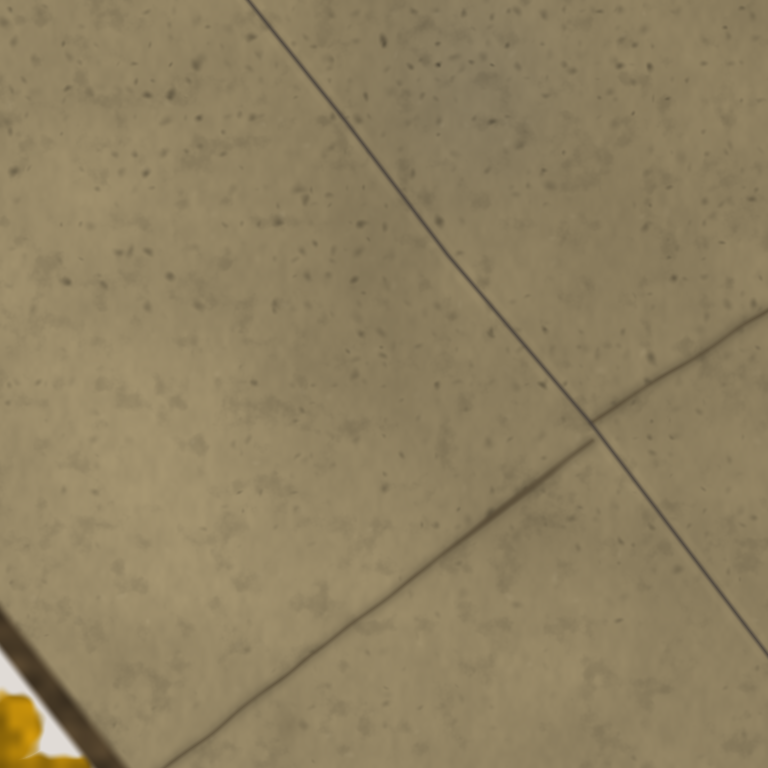
Give the GLSL for this texture, as a WebGL 2 fragment shader.

```glsl
#version 300 es
precision highp float;
// Speckled concrete slabs with crossing seams and a dark edge over a yellow corner.

#define SEAM_WIDTH 0.0036
#define SEAM_BLUR 0.0036
#define SPECK_STRENGTH 0.25
#define GRAIN_STRENGTH 0.022
#define CLOUD_STRENGTH 0.12
#define MOTTLE_STRENGTH 0.08

uniform vec2 u_resolution;
out vec4 fragColor;

const vec3 STONE_LIGHT = vec3(0.618, 0.557, 0.420);
const vec3 STONE_DARK = vec3(0.526, 0.472, 0.353);
const vec3 SEAM_GREY = vec3(0.27, 0.245, 0.225);
const vec3 SEAM_BROWN = vec3(0.33, 0.28, 0.20);
const vec3 RIM_BROWN = vec3(0.28, 0.225, 0.15);
const vec3 WHITE_PAINT = vec3(0.88, 0.86, 0.84);
const vec3 YELLOW_PAINT = vec3(0.70, 0.51, 0.04);

float hash(vec2 p) {
  return fract(sin(dot(p, vec2(127.1, 311.7))) * 43758.5453);
}

float noise(vec2 p) {
  vec2 i = floor(p), f = fract(p);
  f = f * f * (3.0 - 2.0 * f);
  return mix(mix(hash(i), hash(i + vec2(1, 0)), f.x),
             mix(hash(i + vec2(0, 1)), hash(i + vec2(1, 1)), f.x), f.y);
}

float fbm(vec2 p) {
  float sum = 0.0, amp = 0.5;
  for (int i = 0; i < 4; i++) {
    sum += amp * noise(p);
    p = mat2(1.6, 1.2, -1.2, 1.6) * p + 7.3;
    amp *= 0.5;
  }
  return sum;
}

float segmentDistance(vec2 p, vec2 a, vec2 b) {
  vec2 ab = b - a;
  return length(p - a - ab * clamp(dot(p - a, ab) / dot(ab, ab), 0.0, 1.0));
}

// Signed distance to a line, positive on the left of a to b.
float lineSide(vec2 p, vec2 a, vec2 b) {
  vec2 d = normalize(b - a);
  return dot(p - a, vec2(-d.y, d.x));
}

float glow(vec2 p, vec2 centre, vec2 size) {
  vec2 q = (p - centre) / size;
  return exp(-dot(q, q));
}

// One soft, rotated pit per occupied grid cell, mostly faint.
float specks(vec2 p, float cells, float density, float seed) {
  vec2 cell = floor(p * cells);
  float pick = hash(cell + seed);
  vec2 centre = 0.36 + 0.28 * vec2(hash(cell + seed + 3.1), hash(cell + seed + 8.7));
  float angle = 6.283 * hash(cell + seed + 5.3);
  vec2 q = mat2(cos(angle), sin(angle), -sin(angle), cos(angle)) * (fract(p * cells) - centre);
  float radius = mix(0.12, 0.19, hash(cell + seed + 1.9));
  q /= radius * vec2(1.2, 0.85);
  float strength = hash(cell + seed + 2.7);
  float soft = max(exp(-dot(q, q)) - 0.08, 0.0) / 0.92;
  return soft * smoothstep(0.0, 0.08, density - pick) * mix(0.25, 1.0, strength * strength);
}

float seamMask(float d, float width) {
  return 1.0 - smoothstep(width * 0.5 - SEAM_BLUR, width * 0.5 + SEAM_BLUR, d);
}

vec3 stone(vec2 p) {
  // Broad light and shade
  float light = 0.62 - 0.40 * smoothstep(0.1, 1.0, p.x * 0.6 + p.y * 0.5);
  light += 0.28 * glow(p, vec2(0.12, 0.55), vec2(0.25, 0.45));
  light += 0.28 * glow(p, vec2(0.28, 0.28), vec2(0.25, 0.20));
  light -= 0.26 * glow(p, vec2(0.46, 0.62), vec2(0.13, 0.22));
  light -= 0.28 * glow(p, vec2(0.76, 0.74), vec2(0.12, 0.10));
  light -= 0.42 * glow(p, vec2(0.18, 0.14), vec2(0.10, 0.06));
  light -= 0.32 * glow(p, vec2(0.70, 0.31), vec2(0.10, 0.06));
  light -= 0.55 * glow(p, vec2(0.375, 0.055), vec2(0.022, 0.022));
  vec3 color = mix(STONE_DARK, STONE_LIGHT, clamp(light, -0.3, 1.1));
  color *= 1.0 - vec3(0.04, 0.03, 0.0) * glow(p, vec2(0.62, 0.89), vec2(0.12, 0.15));

  // Clouding, mottling and streaked grain
  color *= 1.0 + CLOUD_STRENGTH * (fbm(p * 8.0) - 0.47);
  color *= 1.0 - MOTTLE_STRENGTH * smoothstep(0.50, 0.80, fbm(p * 38.0 + 4.0));
  color *= 1.0 + GRAIN_STRENGTH * (2.0 * noise(p * vec2(95.0, 50.0)) - 1.0);
  color *= 1.0 + GRAIN_STRENGTH * (noise(p * vec2(170.0, 110.0)) - 0.5);

  // Clustered, slightly ragged pits, denser toward the top
  float density = mix(0.10, 0.28, p.y) + 0.35 * (noise(p * 9.0 + 2.0) - 0.35);
  density += 0.12 * glow(p, vec2(0.58, 0.92), vec2(0.12));
  vec2 ragged = p + 0.004 * (vec2(noise(p * 90.0), noise(p * 90.0 + 31.0)) - 0.5);
  float pits = specks(ragged, 29.0, density, 11.0) + 0.7 * specks(ragged, 43.0, density, 29.0);
  pits += 0.6 * specks(ragged + 0.013, 24.0, density, 53.0);
  color *= 1.0 - SPECK_STRENGTH * min(pits, 1.3) * mix(0.6, 1.15, p.y);
  return color + 0.025 * specks(ragged, 34.0, 0.18, 71.0);
}

void main() {
  vec2 p = gl_FragCoord.xy / u_resolution;
  vec3 color = stone(p);

  // Cross seam, stepped where it meets the long seam
  vec2 wobble = 0.005 * vec2(0.0, noise(p * 22.0) - 0.5);
  float lower = segmentDistance(p + wobble, vec2(0.205, -0.008), vec2(0.771, 0.426));
  float upper = segmentDistance(p + wobble, vec2(0.770, 0.450), vec2(1.01, 0.603));
  float cross = min(lower, upper);
  color *= 1.0 - 0.15 * exp(-cross * cross / 0.00009);
  float worn = SEAM_WIDTH * (1.1 + 1.2 * glow(p, vec2(0.67, 0.35), vec2(0.09)));
  color = mix(color, SEAM_BROWN, mix(0.50, 0.80, noise(p * 30.0)) * seamMask(cross, worn));

  // Long seam, bowed slightly, with a pale lip
  vec2 bow = vec2(0.451, 0.841), sag = vec2(0.583, 0.668), bend = vec2(0.769, 0.4495);
  float seam = min(segmentDistance(p, vec2(0.315, 1.01), bow), segmentDistance(p, bow, sag));
  seam = min(seam, segmentDistance(p, sag, bend));
  seam = min(seam, segmentDistance(p, bend, vec2(1.01, 0.134)));
  color *= 1.0 + 0.03 * exp(-pow((seam - 0.009) / 0.004, 2.0));
  color = mix(color, SEAM_GREY, 0.95 * seamMask(seam, SEAM_WIDTH));

  // Dark rim and painted corner
  float rim = lineSide(p, vec2(0.0, 0.212), vec2(0.167, 0.0));
  float corner = lineSide(p, vec2(0.0, 0.157), vec2(0.122, 0.0));
  vec3 rimColor = RIM_BROWN * (0.8 + 0.45 * noise(p * 45.0));
  color = mix(rimColor, color, smoothstep(-0.010, 0.007, rim));
  float blob = min(length((p - vec2(0.012, 0.050)) / vec2(1.0, 1.25)) - 0.040,
                   segmentDistance(p, vec2(0.0, 0.0), vec2(0.105, 0.0)) - 0.017);
  blob += 0.012 * (noise(p * 60.0) - 0.5);
  vec3 yellow = YELLOW_PAINT * (0.7 + 0.5 * noise(p * 50.0));
  vec3 paint = mix(yellow, WHITE_PAINT, smoothstep(-0.007, 0.007, blob));
  color = mix(paint, color, smoothstep(-0.008, 0.006, corner));

  fragColor = vec4(clamp(color, 0.0, 1.0), 1.0);
}
```
